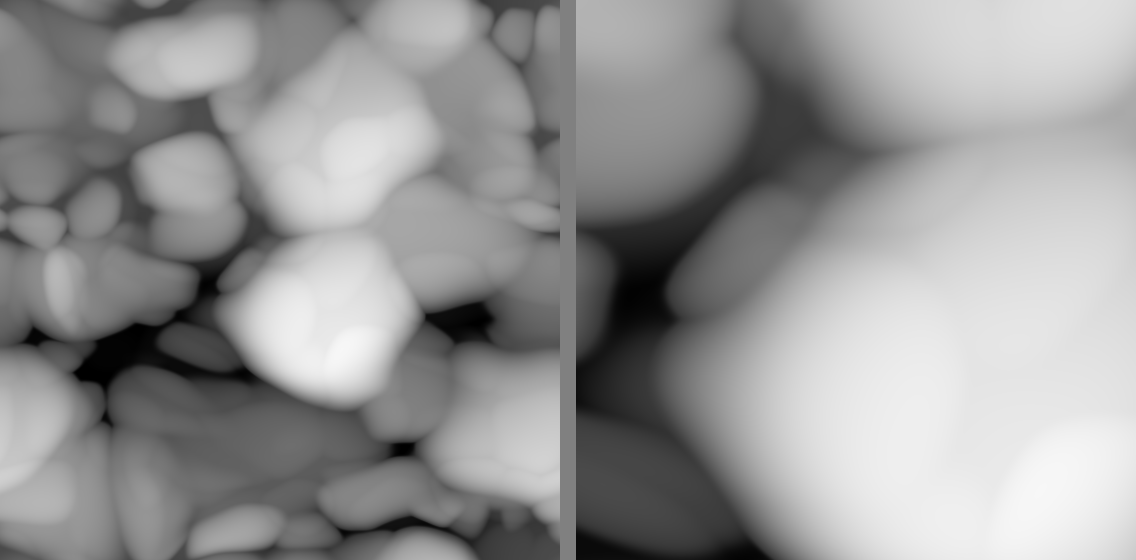
Left, the full canvas; right, a detail of the centre.
A Shadertoy shader for this texture map:

```glsl
const float TAU = 6.2831853;

vec4 hash4(vec2 cell, float seed) {
    vec4 p = fract(vec3(cell, seed).xyzx * vec4(0.1031, 0.1030, 0.0973, 0.1099));
    p += dot(p, p.wzxy + 33.33);
    return fract((p.xxyz + p.yzzw) * p.zywx);
}

float smoothMax(float a, float b, float blend) {
    float h = max(blend - abs(a - b), 0.0) / blend;
    return max(a, b) + 0.25 * blend * h * h;
}

// Value noise that wraps after a whole number of cells, two channels
vec2 wrapNoise(vec2 uv, float cells, float seed) {
    vec2 p = uv * cells, i = floor(p), f = fract(p);
    vec2 w = f * f * f * (f * (f * 6.0 - 15.0) + 10.0);
    vec2 a = hash4(mod(i, cells), seed).xy;
    vec2 b = hash4(mod(i + vec2(1, 0), cells), seed).xy;
    vec2 c = hash4(mod(i + vec2(0, 1), cells), seed).xy;
    vec2 d = hash4(mod(i + vec2(1, 1), cells), seed).xy;
    return mix(mix(a, b, w.x), mix(c, d, w.x), w.y);
}

// Rounded polygon: about 1 on the rim, rising steeply outside
float facetRim(vec2 q, vec2 cell, float seed) {
    float rim = 0.0;
    for (int i = 0; i < 6; i++) {
        vec4 rnd = hash4(cell, seed + float(i) + 1.0);
        float angle = (float(i) + 0.5 * rnd.x) / 6.0 * TAU;
        float reach = mix(0.8, 1.1, rnd.y);
        float side = max(dot(q, vec2(cos(angle), sin(angle))), 0.0) / reach;
        float side2 = side * side;
        rim += side2 * side2 * side2;
    }
    return rim;
}

// Height of one layer of scattered, tilted stones
float stones(vec2 uv, float cells, vec2 topRange, float drop, float blend, float seed) {
    vec2 p = uv * cells, base = floor(p);
    float height = 0.0;
    for (int y = -1; y <= 1; y++)
    for (int x = -1; x <= 1; x++) {
        vec2 cell = base + vec2(x, y);
        vec2 id = mod(cell, cells);
        vec4 rnd = hash4(id, seed);
        vec2 q = p - cell - 0.5 - 0.6 * (rnd.xy - 0.5);

        // Mostly wide stones of varied size
        float stretch = mix(0.92, 1.28, rnd.z);
        q /= mix(0.42, 0.58, rnd.w) * vec2(stretch, 1.0 / stretch);

        // Evenly spread tops, tilted faces, steep rim
        float rank = fract((id.x + id.y * cells) * 0.618034 + seed * 0.13);
        float top = mix(topRange.x, topRange.y, rank);
        vec2 tilt = vec2(rnd.w - 0.5, 0.3 - rnd.x) * 0.2;
        float stone = top + dot(q, tilt) - 0.09 * dot(q, q)
                    - drop * facetRim(q, id, seed);
        height = smoothMax(height, stone, blend);
    }
    return height;
}

void mainImage(out vec4 fragColor, in vec2 fragCoord) {
    vec2 uv = fragCoord / iResolution.xy;

    // Bend the outlines
    vec2 bent = uv + 0.08 * (wrapNoise(uv, 4.0, 3.0) - 0.5)
                   + 0.026 * (wrapNoise(uv, 11.0, 7.0) - 0.5);

    // Boulders over rubble, with rubble sinking into hollows
    float boulders = stones(bent, 3.0, vec2(0.28, 0.98), 0.32, 0.06, 11.0);
    float rubble = stones(bent, 5.0, vec2(0.24, 0.66), 0.22, 0.08, 29.0);
    float pebbles = stones(bent, 9.0, vec2(0.16, 0.45), 0.13, 0.1, 47.0);
    float hollow = wrapNoise(uv, 3.0, 61.0).x - 0.5;
    float ground = smoothMax(rubble, pebbles, 0.12) + 0.36 * hollow;
    float height = smoothMax(boulders, ground, 0.06);

    // Faint lumps on every surface
    float lumps = stones(bent, 7.0, vec2(0.3, 0.8), 0.2, 0.15, 83.0);
    height += 0.09 * (lumps - 0.55);

    // Lift the shadows, keep the deepest gaps dark
    float tone = 0.13 + 0.87 * height - 0.1 * (1.0 - smoothstep(0.0, 0.12, height));
    fragColor = vec4(vec3(clamp(tone, 0.0, 1.0)), 1.0);
}
```
